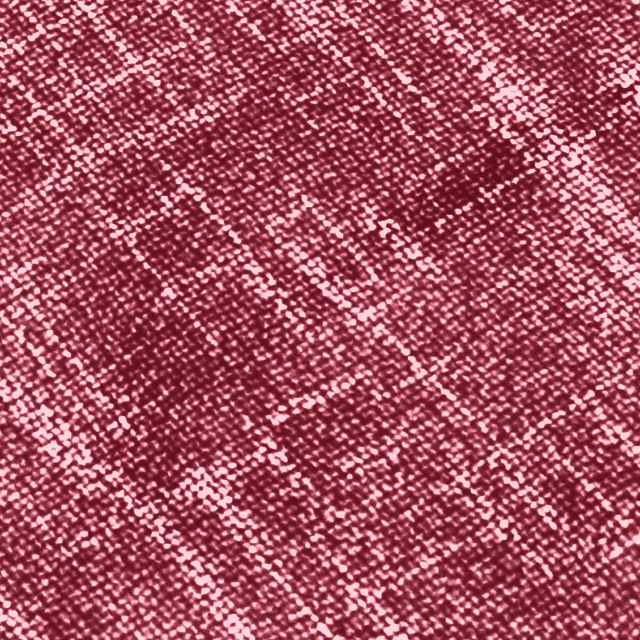
This texture is drawn by a Shadertoy shader. Its source:

```glsl
// Crimson slub linen: a slanted plain weave with pale thick threads and a soft fold.

const float THREADS = 69.0;                      // threads per canvas height
const vec2 WARP_NORMAL = vec2(0.766, 0.643);     // warp runs down to the right
const vec2 WEFT_NORMAL = vec2(-0.5, 0.866);      // weft rises to the right
const float PERSPECTIVE = 0.12;
const float BEND = 0.022;
const float JITTER = 0.32;
const float KNOT_TIGHTNESS = 6.5;
const float WARP_SLUB = 0.95;
const float WEFT_SLUB = 0.7;
const float FOLD_OFFSET = 0.228;
const float FOLD_WIDTH = 0.05;
const float FOLD_DEPTH = 0.2;
const float CLOUD_DEPTH = 0.34;
const float FUZZ = 0.3;
const float MID_LEVEL = 0.43;
const float LEVEL_SPREAD = 0.28;

const vec3 SHADOW = vec3(0.35, 0.05, 0.10);
const vec3 TONES[6] = vec3[6](
    vec3(0.43, 0.09, 0.14), vec3(0.57, 0.20, 0.26), vec3(0.72, 0.33, 0.40),
    vec3(0.87, 0.49, 0.55), vec3(0.97, 0.66, 0.72), vec3(0.99, 0.83, 0.87));
// Centre of each tone's share of the area, from dark to light
const float STOPS[6] = float[6](0.14, 0.43, 0.67, 0.82, 0.92, 0.98);

float hash(vec2 p) {
    return fract(sin(dot(p, vec2(127.1, 311.7))) * 43758.5453);
}

float noise(vec2 p) {
    vec2 cell = floor(p);
    vec2 f = fract(p);
    f = f * f * (3.0 - 2.0 * f);
    return mix(mix(hash(cell), hash(cell + vec2(1, 0)), f.x),
               mix(hash(cell + vec2(0, 1)), hash(cell + vec2(1, 1)), f.x), f.y);
}

// Brightness of the thread crossing at one cell
float knotWeight(vec2 cell) {
    float warp = smoothstep(0.56, 0.95, noise(cell * vec2(0.7, 0.06) + 17.0));
    float weft = smoothstep(0.62, 0.95, noise(cell * vec2(0.07, 0.8) + 53.0));
    float slub = WARP_SLUB * warp + WEFT_SLUB * weft;
    return mix(0.55, 1.15, hash(cell + 5.0)) + slub * mix(0.5, 1.5, hash(cell + 31.0));
}

// Sum of soft knots, alternately stretched along warp and weft
float weave(vec2 q) {
    vec2 base = floor(q);
    float sum = 0.0;
    for (int j = -1; j <= 1; j++) {
        for (int i = -1; i <= 1; i++) {
            vec2 cell = base + vec2(i, j);
            vec2 jitter = vec2(hash(cell + 71.0), hash(cell + 113.0)) - 0.5;
            vec2 d = q - cell - 0.5 - JITTER * jitter;
            bool warpOnTop = mod(cell.x + cell.y, 2.0) < 0.5;
            d *= warpOnTop ? vec2(1.18, 0.85) : vec2(0.85, 1.18);
            sum += knotWeight(cell) * exp(-KNOT_TIGHTNESS * dot(d, d));
        }
    }
    return sum;
}

// Broad light and dark over the cloth, with one fold along the weft
float shading(vec2 p) {
    float across = dot(p, WEFT_NORMAL) - FOLD_OFFSET + 0.04 * (noise(p * 5.0) - 0.5);
    float fold = exp(-across * across / (FOLD_WIDTH * FOLD_WIDTH));
    fold *= smoothstep(0.1, 0.6, p.x);
    float cloud = 0.6 * noise(p * 3.5 + 9.0) + 0.4 * noise(p * 9.0 + 2.0) - 0.5;
    return CLOUD_DEPTH * cloud - FOLD_DEPTH * fold;
}

vec3 dye(float share) {
    vec3 color = SHADOW;
    float previous = 0.0;
    for (int i = 0; i < 6; i++) {
        color = mix(color, TONES[i], clamp((share - previous) / (STOPS[i] - previous), 0.0, 1.0));
        previous = STOPS[i];
    }
    return color;
}

void mainImage(out vec4 fragColor, in vec2 fragCoord) {
    vec2 p = fragCoord / iResolution.y;

    // Bend the cloth, then measure it in threads
    vec2 bent = p * (1.0 + PERSPECTIVE * p.y);
    bent += BEND * (vec2(noise(p * 3.0 + 4.0), noise(p * 3.0 + 24.0)) - 0.5);
    bent += 0.2 * BEND * (vec2(noise(p * 16.0), noise(p * 16.0 + 40.0)) - 0.5);
    vec2 q = THREADS * vec2(dot(bent, WARP_NORMAL), dot(bent, WEFT_NORMAL));

    // Fibre fuzz roughens both the outline and the tone
    q += 0.3 * (vec2(noise(p * 150.0), noise(p * 150.0 + 60.0)) - 0.5);
    float fuzz = 0.5 * noise(p * 190.0 + 7.0) + 0.5 * noise(p * 380.0) - 0.5;

    float level = weave(q) + shading(p) + FUZZ * fuzz;
    float share = 1.0 / (1.0 + exp(-1.7 * (level - MID_LEVEL) / LEVEL_SPREAD));
    fragColor = vec4(dye(share), 1.0);
}
```
